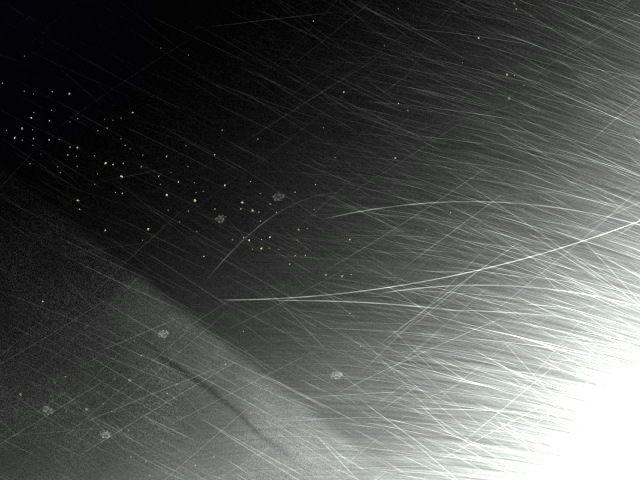
Give the GLSL for this texture, as a Shadertoy shader.

```glsl
// Scratched dark sheet metal under a glaring light from the lower right.
// A smooth light falloff carries a dusty band, brushed grain, many layers
// of hashed hairline scratches, a few long arcs, specks and small dents.

#define LIGHT_POS vec2(1.35, 0.05)
#define LIGHT_GAIN 1.32
#define TINT vec3(0.985, 1.015, 0.985)
#define SPECK_COLOR vec3(0.82, 0.80, 0.66)
#define BAND_CORNER vec2(0.28, 0.43)
#define BAND_DIR vec2(0.788, -0.616)
#define GRAIN 0.04

float hash(vec2 p) {
  vec3 q = fract(p.xyx * vec3(0.1031, 0.1030, 0.0973));
  q += dot(q, q.yzx + 33.33);
  return fract((q.x + q.y) * q.z);
}

float noise(vec2 p) {
  vec2 i = floor(p), f = fract(p);
  f = f * f * (3.0 - 2.0 * f);
  return mix(mix(hash(i), hash(i + vec2(1, 0)), f.x),
             mix(hash(i + vec2(0, 1)), hash(i + vec2(1, 1)), f.x), f.y);
}

float fbm(vec2 p) {
  float sum = 0.0, amp = 0.5;
  for (int i = 0; i < 5; i++) {
    sum += amp * noise(p);
    p = mat2(1.6, 1.2, -1.2, 1.6) * p + 7.3;
    amp *= 0.5;
  }
  return sum;
}

// One layer of hairlines: one tilted, tapered segment per cell
float hairlines(vec2 p, float angle, vec2 cell, float seed, float px) {
  vec2 dir = vec2(cos(angle), sin(angle));
  vec2 q = vec2(dot(p, dir), dot(p, vec2(-dir.y, dir.x))) / cell + 40.0;
  float sum = 0.0;
  for (int j = -1; j <= 1; j++) {
    float row = floor(q.y) + float(j);
    float x = q.x + 7.0 * hash(vec2(row, seed));
    vec2 id = vec2(floor(x) + seed * 17.0, row);
    float u = fract(x) - 0.5;
    float bend = (hash(id + 31.7) - 0.5) * 1.6 + (hash(id + 53.1) - 0.5) * 0.8 * u;
    float v = abs(q.y - row - hash(id) + bend * u) * cell.y;
    float strength = hash(id + 71.3);
    float taper = smoothstep(0.0, 0.15, mix(0.08, 0.5, hash(id + 11.9)) - abs(u));
    float line = 1.0 - smoothstep(0.0, 0.0006 * strength + 0.9 * px, v);
    sum += taper * line * (0.12 + 1.2 * pow(strength, 5.0));
  }
  return sum;
}

// Several hairline layers spread around one direction
float scratches(vec2 p, int layers, float angle, float spread, vec2 cell, float px) {
  float sum = 0.0;
  for (int i = 0; i < layers; i++) {
    float s = float(i) + 1.0 + floor(cell.x * 100.0);
    sum += hairlines(p, angle + spread * (hash(vec2(s, 2)) - 0.5), cell, s, px);
  }
  return sum;
}

// Long parabolic scratch of uneven strength between x = span.x and span.y
float longArc(vec2 p, vec2 span, vec2 peak, float bend, float px) {
  float dx = p.x - peak.x;
  float d = abs(p.y - peak.y - bend * dx * dx) / length(vec2(1, 2.0 * bend * dx));
  float ends = smoothstep(span.x, span.x + 0.05, p.x) * smoothstep(span.y, span.y - 0.2, p.x);
  float wear = 0.45 + 0.75 * noise(vec2(p.x * 22.0, bend * 90.0));
  return ends * wear * (1.0 - smoothstep(0.0, 0.0006 + px, d));
}

// Scattered bright grains, thickest along a falling diagonal
float specks(vec2 p, float size, float px) {
  vec2 id = floor(p / size);
  vec2 center = (id + 0.25 + 0.5 * vec2(hash(id), hash(id + 5.1))) * size;
  float offset = center.y - 0.78 + 0.48 * center.x;
  float chance = 0.4 * exp(-offset * offset / 0.007) * smoothstep(0.85, 0.5, center.x) + 0.012;
  float radius = size * mix(0.03, 0.13, pow(hash(id + 9.7), 3.0));
  float r = length(p - center) + radius * (noise(p * 500.0) - 0.5);
  return step(hash(id + 3.3), chance) * (1.0 - smoothstep(radius - px, radius + px, r));
}

void mainImage(out vec4 fragColor, in vec2 fragCoord) {
  vec2 p = fragCoord / iResolution.y;
  float px = 1.0 / iResolution.y;

  // Light falloff with a burnt-out hot spot
  vec2 away = max(vec2(LIGHT_POS.x - p.x, p.y - LIGHT_POS.y), -0.05);
  float depth = 1.2 * away.x + 1.5 * away.y + 0.6 * away.x * away.y;
  float light = LIGHT_GAIN * exp(-0.85 * depth - 0.13 * depth * depth);
  light += 0.16 * exp(-dot(away, away) / 0.04);
  light *= 0.86 + 0.28 * fbm(p * vec2(2.5, 4));

  // Dusty band with a straight upper edge and a dark crease
  vec2 rel = p - BAND_CORNER;
  float across = dot(rel, vec2(-BAND_DIR.y, BAND_DIR.x));
  float along = dot(rel, BAND_DIR);
  float below = smoothstep(0.015, -0.015, across) * smoothstep(1.0, 0.6, p.x);
  float dust = fbm(p * 9.0);
  float strip = smoothstep(-0.2, -0.03, across) * smoothstep(-0.03, 0.04, along);
  float haze = below * (0.01 + 0.06 * dust + strip * 0.09 * (0.4 + dust));
  float crease = exp(-pow((across + 0.1 + 0.03 * (dust - 0.5)) / 0.006, 2.0));
  haze -= 0.09 * crease * smoothstep(0.05, 0.2, along) * smoothstep(0.6, 0.4, along);
  haze += below * 0.12 * (hash(floor(p * 400.0)) - 0.5) * dust;

  // Brushed grain and scratches following curved streamlines
  float bow = p.x - 0.72;
  vec2 flow = vec2(p.x, p.y * (1.0 + 0.17 * p.x) + 0.25 * bow * bow);
  float rightSide = smoothstep(0.4, 1.05, p.x);
  float brushed = noise(flow * vec2(4, 190)) + noise(flow * vec2(7, 330) + 4.0) - 1.0;
  float smear = smoothstep(0.78, 0.98, noise(flow * vec2(9, 75))) * smoothstep(0.5, 0.9, p.y);
  float lines = rightSide * (0.5 * smear + scratches(flow, 13, 0.0, 0.4, vec2(0.34, 0.024), px));

  // Falling diagonals, rising cross scratches, sparse long ones
  lines += 0.75 * scratches(p, 10, -0.56, 0.5, vec2(0.28, 0.026), px);
  lines += 0.75 * scratches(p, 6, 0.75, 0.9, vec2(0.46, 0.06), px);
  lines += scratches(p, 5, 0.1, 1.9, vec2(0.8, 0.17), px);

  // Long sweeping arcs
  float arcs = longArc(p, vec2(0.45, 1.7), vec2(0.46, 0.375), 0.216, px);
  arcs += 0.8 * longArc(p, vec2(0.78, 1.45), vec2(1.0, 0.406), -0.4, px);
  arcs += 0.8 * longArc(p, vec2(0.56, 1.05), vec2(0.6, 0.374), -0.17, px);
  arcs += 0.6 * longArc(p, vec2(0.66, 1.5), vec2(0.98, 0.58), -0.39, px);
  arcs += 0.4 * longArc(p, vec2(0.42, 0.76), vec2(0.72, 0.6), -2.2, px);

  // Small mottled dents
  float dents = 0.0;
  for (int i = 0; i < 6; i++) {
    vec2 k = vec2(i, 8);
    vec2 d = p - vec2(0.1 + 0.12 * k.x, 0.03 + 0.7 * hash(k));
    float r = length(d * vec2(1, 1.3)) + 0.006 * (noise(d * 250.0 + k) - 0.5);
    dents += smoothstep(0.013, 0.009, r) * (0.1 + 0.6 * noise(d * 300.0 + k * 3.0));
  }

  // Combine tones, then tint and add bright grains
  float tone = light + haze + brushed * light * (0.06 + 0.12 * rightSide);
  tone += lines * (0.06 + 0.22 * min(light, 0.8)) + arcs * 0.42 + dents * 0.4;
  tone += GRAIN * (hash(floor(p * 384.0) + 19.0) - 0.5);
  vec3 color = max(tone - 0.035, 0.01) * TINT;
  color.b += 0.025 * smoothstep(0.5, 0.0, length(p - vec2(0, 1)));
  float grains = max(specks(p, 0.019, px), specks(p + 0.37, 0.033, px) * 0.5);
  color = mix(color, max(color, SPECK_COLOR), grains);
  fragColor = vec4(clamp(color, 0.0, 1.0), 1.0);
}
```
